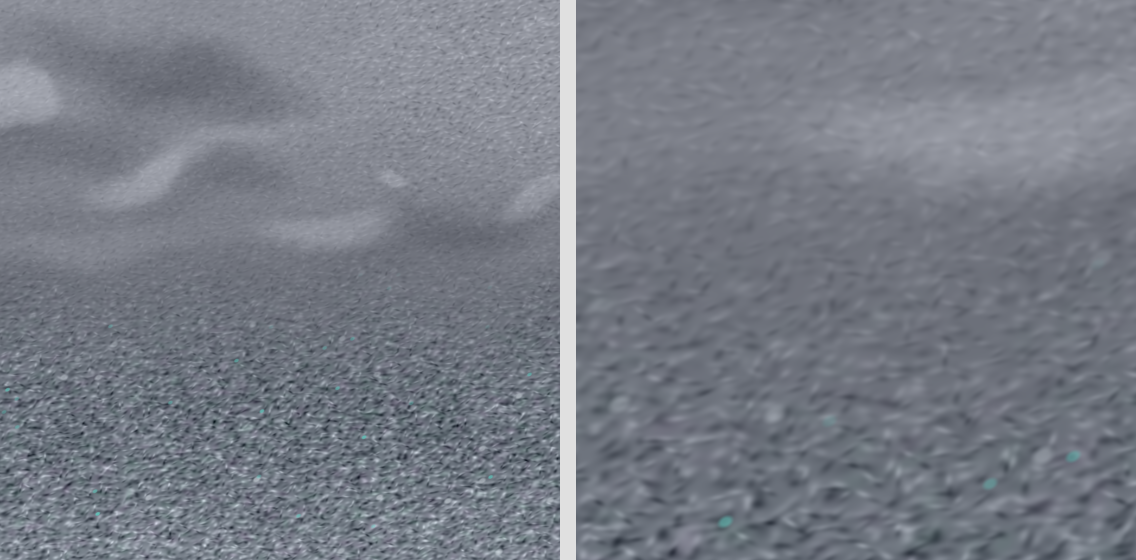
Left, the full canvas; right, a detail of the centre.
Write a Shadertoy shader that draws this texture.

```glsl
// Grey gravel ground: coarse, bluish chips in front fade into smooth, dusty
// earth behind. Chips are cellular noise made of randomly turned, side-lit
// blobs; the dust is a set of soft ellipses warped by layered sines.

const vec3 DUST_TINT = vec3(0.002, 0.014, 0.052);
const vec3 GRAVEL_TINT = vec3(-0.014, 0.018, 0.058);
const vec3 CHIP_TINT = vec3(0.018, -0.016, 0.010);
const vec3 TEAL_GLINT = vec3(0.38, 0.78, 0.74);
const vec3 PALE_STONE = vec3(0.74, 0.77, 0.80);
const vec2 LIGHT_DIR = vec2(-0.45, 0.89);

vec3 hash3(vec2 cell) {
    vec3 q = fract(cell.xyx * vec3(0.1031, 0.1030, 0.0973));
    q += dot(q, q.yxz + 33.33);
    return fract((q.xxy + q.yzz) * q.zyx);
}

mat2 turn(float angle) {
    float c = cos(angle), s = sin(angle);
    return mat2(c, -s, s, c);
}

// Signed cellular noise: each cell holds one elongated chip with a lit side.
float chips(vec2 p, float relief) {
    vec2 cell = floor(p);
    float sum = 0.0;
    for (int y = -1; y <= 1; y++) {
        for (int x = -1; x <= 1; x++) {
            vec2 id = cell + vec2(x, y);
            vec3 place = hash3(id);
            vec3 look = hash3(id + 71.7);
            vec2 d = p - id - mix(vec2(0.1), vec2(0.9), place.xy);
            vec2 size = vec2(mix(0.24, 0.42, look.x), mix(0.13, 0.25, look.y));
            vec2 local = turn(0.4 + 2.4 * (place.z - 0.5)) * d / size;
            float body = exp(-0.5 * dot(local, local));
            float tone = 2.0 * look.z - 1.0;
            sum += body * (tone + relief * dot(d, LIGHT_DIR) / size.y);
        }
    }
    return sum;
}

// Rare rounded stones: x is coverage, y is a random value per stone.
vec2 stones(vec2 p, float chance, float radius) {
    vec2 id = floor(p);
    vec3 h = hash3(id + 19.3);
    vec2 d = fract(p) - mix(vec2(0.3), vec2(0.7), h.xy);
    d = turn(0.5) * d * vec2(0.8, 1.2);
    float present = step(1.0 - chance, h.z);
    float cover = 1.0 - smoothstep(radius * 0.35, radius, length(d));
    return vec2(cover * present, h.x);
}

vec2 sineWarp(vec2 p) {
    vec2 w = vec2(0.0);
    float amp = 0.012, freq = 19.0;
    for (int i = 0; i < 4; i++) {
        w += amp * sin(freq * p.yx + 7.0 * w.yx + vec2(1.3, 4.1) * float(i + 1));
        p = turn(0.9) * p;
        amp *= 0.55;
        freq *= 1.9;
    }
    return w;
}

// Soft tilted ellipse; softness 1 fades from the middle, 0 is a hard rim.
float patchMask(vec2 p, vec2 centre, vec2 size, float tilt, float softness) {
    float r = length(turn(-tilt) * (p - centre) / size);
    r = length((turn(tilt) * (p - centre)) / size);
    return 1.0 - smoothstep(1.0 - softness, 1.0 + 0.5 * softness, r);
}

float dustTone(vec2 p) {
    float tone = 0.0;
    // pale dust
    tone += 0.09 * patchMask(p, vec2(0.01, 0.82), vec2(0.085, 0.065), 0.2, 0.25);
    tone += 0.10 * patchMask(p, vec2(0.27, 0.68), vec2(0.12, 0.033), 0.35, 0.6);
    tone += 0.10 * patchMask(p, vec2(0.59, 0.59), vec2(0.13, 0.036), 0.0, 0.65);
    tone += 0.08 * patchMask(p, vec2(0.71, 0.665), vec2(0.035, 0.014), 0.0, 0.4);
    tone += 0.08 * patchMask(p, vec2(0.98, 0.65), vec2(0.09, 0.026), 0.3, 0.6);
    tone += 0.06 * patchMask(p, vec2(0.14, 0.56), vec2(0.2, 0.035), 0.1, 0.9);
    tone += 0.05 * patchMask(p, vec2(0.43, 0.765), vec2(0.14, 0.022), 0.2, 0.8);
    // damp shadows
    tone -= 0.12 * patchMask(p, vec2(0.29, 0.865), vec2(0.26, 0.075), -0.2, 0.75);
    tone -= 0.08 * patchMask(p, vec2(0.08, 0.74), vec2(0.24, 0.06), 0.15, 0.9);
    tone -= 0.07 * patchMask(p, vec2(0.43, 0.69), vec2(0.1, 0.05), 0.1, 0.9);
    tone -= 0.06 * patchMask(p, vec2(0.82, 0.585), vec2(0.15, 0.04), 0.1, 0.9);
    return tone;
}

void mainImage(out vec4 fragColor, in vec2 fragCoord) {
    vec2 uv = fragCoord / iResolution.xy;
    vec2 warped = uv + sineWarp(uv);
    float front = 1.0 - smoothstep(0.22, 0.58, warped.y);
    float nearEdge = 1.0 - smoothstep(0.0, 0.24, uv.y);
    float farRight = smoothstep(0.4, 0.85, uv.x) * smoothstep(0.58, 0.8, uv.y);

    // broad light and dust
    float tone = mix(0.43, 0.54, smoothstep(0.44, 0.85, uv.y));
    tone += 0.06 * nearEdge + 0.02 * farRight + dustTone(warped);
    tone += 0.022 * chips(turn(0.2) * warped * vec2(5.0, 13.0), 0.0);

    // chips grow coarser towards the viewer
    float coarse = chips(uv * vec2(56.0, 70.0), 0.9);
    float fine = chips(uv * vec2(88.0, 112.0) + 31.0, 0.9);
    float grit = mix(0.035, 0.15, front) + 0.045 * farRight;
    tone += grit * (fine * 0.85 + coarse * mix(0.3, 0.85, front));

    // faint violet and green tints on the chips
    vec3 color = vec3(tone) + mix(DUST_TINT, GRAVEL_TINT, front);
    color += CHIP_TINT * chips(uv * vec2(38.0, 48.0) + 83.0, 0.0) * front;

    // scattered stones and glints
    vec2 pale = stones(uv * 32.0, 0.05, 0.24);
    vec2 glint = stones(uv * 44.0 + 57.0, 0.022, 0.22);
    color = mix(color, PALE_STONE, pale.x * mix(0.1, 0.4 + 0.4 * pale.y, front));
    color = mix(color, TEAL_GLINT, glint.x * front * (0.4 + 0.5 * glint.y));
    fragColor = vec4(clamp(color, 0.0, 1.0), 1.0);
}
```
